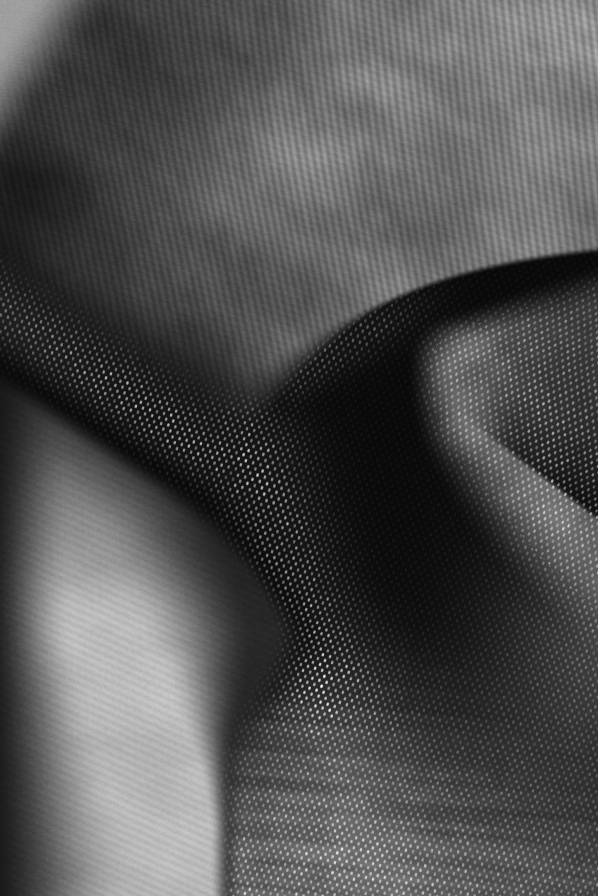
A Shadertoy shader for this texture:

```glsl
// Folds of sheer dark woven cloth, with a band of mesh in focus between blurred layers.

const float PITCH = 0.0122;      // spacing of mesh holes, in canvas widths
const float CLOTH_DARK = 0.042;  // unlit cloth
const float SHEEN = 0.135;       // light on the focused band
const float BOTTOM_GLOW = 0.46;
const float RIM_LIGHT = 0.46;    // light on the right-hand fold
const float PALE_LIGHT = 0.72;   // light on the lower left fold
const float CORNER_LIGHT = 0.62;
const float GRAIN = 0.035;

float hash(vec2 p) {
    return fract(sin(dot(p, vec2(127.1, 311.7))) * 43758.5453);
}

float noise(vec2 p) {
    vec2 i = floor(p), f = fract(p);
    f = f * f * (3.0 - 2.0 * f);
    return mix(mix(hash(i), hash(i + vec2(1, 0)), f.x),
               mix(hash(i + vec2(0, 1)), hash(i + vec2(1, 1)), f.x), f.y);
}

float fbm(vec2 p) {
    float sum = 0.0, amp = 0.5;
    for (int i = 0; i < 4; i++) {
        sum += amp * noise(p);
        p = p * 2.03 + 7.1;
        amp *= 0.5;
    }
    return sum;
}

float smin(float a, float b, float k) {
    float h = max(k - abs(a - b), 0.0) / k;
    return min(a, b) - h * h * k * 0.25;
}

float smax(float a, float b, float k) { return -smin(-a, -b, k); }

float blob(vec2 p, vec2 center, vec2 size) {
    vec2 d = (p - center) / size;
    return exp(-dot(d, d));
}

// Staggered light holes in rows along the angle, each with its own brightness
float mesh(vec2 p, float angle, float pitch) {
    float c = cos(angle), s = sin(angle);
    vec2 q = mat2(c, -s, s, c) * p / pitch;
    q += 0.6 * vec2(noise(p * 8.0), noise(p * 8.0 + 31.0));
    float wave = cos(6.2832 * q.x) * cos(4.4 * q.y);
    float sparkle = 0.55 + 0.9 * noise(q * 1.7);
    return smoothstep(0.05, 1.0, wave) * sparkle;
}

// Shade multiplier with a mean near one
float weave(float holes, float focus) {
    return mix(1.0, 0.35 + 3.5 * holes, focus);
}

// Blurred cloth behind, with fine upright threads
float backCloth(vec2 p) {
    float shade = mix(0.18, 0.42, smoothstep(0.0, 0.62, p.x + 0.12 * (p.y - 1.0)));
    shade += 0.10 * blob(p, vec2(0.53, 1.27), vec2(0.16, 0.10));
    shade += 0.13 * blob(p, vec2(1.0, 1.40), vec2(0.30, 0.16));
    shade -= 0.10 * blob(p, vec2(0.30, 1.39), vec2(0.13, 0.14));
    shade -= 0.08 * blob(p, vec2(0.38, 0.90), vec2(0.16, 0.10));
    shade -= 0.07 * blob(p, vec2(0.02, 1.16), vec2(0.12, 0.12));
    float cloud = fbm(vec2(p.x * 6.0 - p.y * 2.0, p.y * 9.0 + p.x * 4.0));
    float slubs = noise(vec2(p.x * 70.0 + p.y * 8.0, p.y * 30.0)) - 0.5;
    shade *= 0.70 + 0.62 * cloud + 0.10 * slubs;
    float bend = 0.012 * sin(p.y * 5.0 + p.x * 3.0);
    float threads = sin(6.2832 * (p.x + bend + 0.16 * p.y) / 0.0125);
    float rows = sin(6.2832 * (p.y + 0.35 * p.x) / 0.0115);
    shade *= 1.0 + 0.11 * threads + 0.03 * rows;
    float corner = (p.y - 1.285 - 1.57 * p.x + 0.6 * p.x * p.x) / 1.86;
    return mix(shade, CORNER_LIGHT, smoothstep(-0.04, 0.075, corner));
}

// Dark cloth across the middle and down to the bottom; depth is measured below its top edge
float darkCloth(vec2 p, float depth) {
    float spine = exp(-pow((p.x - 0.42 - 0.3 * (0.72 - p.y)) / 0.10, 2.0))
                * smoothstep(0.92, 0.74, p.y);
    float leftBand = exp(-pow((p.y - 0.98 + 0.68 * p.x) / 0.085, 2.0))
                   * smoothstep(0.50, 0.34, p.x);
    float crest = exp(-pow((depth - 0.03) / 0.05, 2.0))
                * smoothstep(0.42, 0.52, p.x) * smoothstep(0.80, 0.60, p.x);
    float lit = max(max(spine, leftBand), 0.6 * crest);
    float bottom = smoothstep(0.56, 0.0, p.y + 0.5 * max(p.x - 0.6, 0.0));
    float streaks = noise(vec2(p.x * 4.0, p.y * 95.0 + p.x * 8.0));
    float shade = CLOTH_DARK + SHEEN * lit * (1.0 - 0.6 * bottom);
    shade += BOTTOM_GLOW * bottom * (0.68 + 0.28 * streaks + 0.25 * (fbm(p * 30.0) - 0.4));
    shade += 0.24 * blob(p, vec2(1.03, 0.40), vec2(0.21, 0.20));
    float focus = mix(0.2 + 0.65 * lit, 0.2, smoothstep(0.12, 0.65, bottom));
    focus *= mix(0.55, 1.0, smoothstep(0.0, 0.25, p.x));

    // Rounded fold at the right: a wedge with a soft nose
    float upper = (0.955 - p.y + 0.33 * (p.x - 0.76)) / 1.053;
    float lower = (p.x - 0.74 + p.y - 0.76) / 1.414;
    float fold = smin(smin(upper, lower, 0.06), p.x - 0.705, 0.06);
    float blur = mix(0.025, 0.085, smoothstep(0.85, 0.55, p.y));
    float foldMask = smoothstep(-blur, 0.045, fold);
    float crease = (p.y - 0.797 + 0.755 * (p.x - 0.78)) / 1.253;
    float inner = smoothstep(-0.006, 0.008, crease) * smoothstep(0.76, 0.88, p.x);
    float nearCrease = exp(-max(crease, 0.0) / 0.12);
    float rim = RIM_LIGHT * (0.75 + 0.5 * fbm(p * 14.0));
    rim *= 1.0 - 0.6 * inner * nearCrease;
    rim *= 1.0 - 0.35 * smoothstep(0.8, 0.98, p.x) * inner;
    shade = mix(shade, rim, foldMask);
    float foldFocus = 0.16 + 0.6 * inner * nearCrease * smoothstep(0.78, 0.95, p.x);
    focus = mix(focus, foldFocus, foldMask);
    float holes = mix(mesh(p, -0.26, PITCH), mesh(p, -0.5, PITCH), step(0.5, foldMask));
    return shade * weave(holes, focus);
}

// Pale blurred fold at the lower left
float paleFold(vec2 p) {
    float bend = 0.7 * smax(p.y - 0.52, 0.0, 0.16);
    float reach = mix(0.35, 0.22, smoothstep(0.1, 0.55, p.y));
    float right = smoothstep(mix(0.39, 0.44, smoothstep(0.2, 0.5, p.y)), reach, p.x + bend);
    float left = smoothstep(-0.03, mix(0.22, 0.12, smoothstep(0.0, 0.5, p.y)), p.x);
    float light = mix(PALE_LIGHT, 0.24, smoothstep(0.42, 0.90, p.y));
    float shade = mix(mix(0.08, 0.15, smoothstep(0.0, 0.3, p.x)), light, right * left);
    shade *= 0.88 + 0.25 * fbm(vec2(p.x * 5.0, p.y * 9.0));
    return shade * (1.0 + 0.03 * sin(6.2832 * (p.y + 0.45 * p.x) / 0.0135));
}

void mainImage(out vec4 fragColor, in vec2 fragCoord) {
    vec2 p = fragCoord / iResolution.x;

    // Top edge of the dark cloth: two slopes meeting in a valley
    float leftSlope = 1.09 - 0.85 * p.x + 0.6 * p.x * p.x;
    float rightSlope = 0.845 + 0.26 * (1.0 - exp(-4.3 * (p.x - 0.45)));
    float depth = smax(leftSlope, rightSlope, 0.05) - p.y;
    float edgeBlur = mix(0.08, 0.007, smoothstep(0.30, 0.66, p.x));
    float shade = mix(backCloth(p), darkCloth(p, depth), smoothstep(-edgeBlur, edgeBlur, depth));

    // Outline of the pale fold, bulging near its middle
    float outline = 0.385 + 0.1 * exp(-pow((p.y - 0.43) / 0.12, 2.0))
                  - 1.5 * smax(p.y - 0.61, 0.0, 0.08);
    float inside = (outline - p.x) * mix(1.0, 0.55, smoothstep(0.5, 0.65, p.y));
    shade *= 1.0 - 0.5 * exp(-pow(inside / 0.045, 2.0)) * smoothstep(0.10, 0.45, p.y);
    float foldBlur = mix(0.022, 0.045, blob(p, vec2(0.44, 0.32), vec2(0.3, 0.14)));
    shade = mix(shade, paleFold(p), smoothstep(-foldBlur, foldBlur, inside));

    shade += GRAIN * (noise(p * 330.0) - 0.5) * smoothstep(0.0, 0.3, shade);
    fragColor = vec4(vec3(clamp(shade, 0.0, 1.0)), 1.0);
}
```
